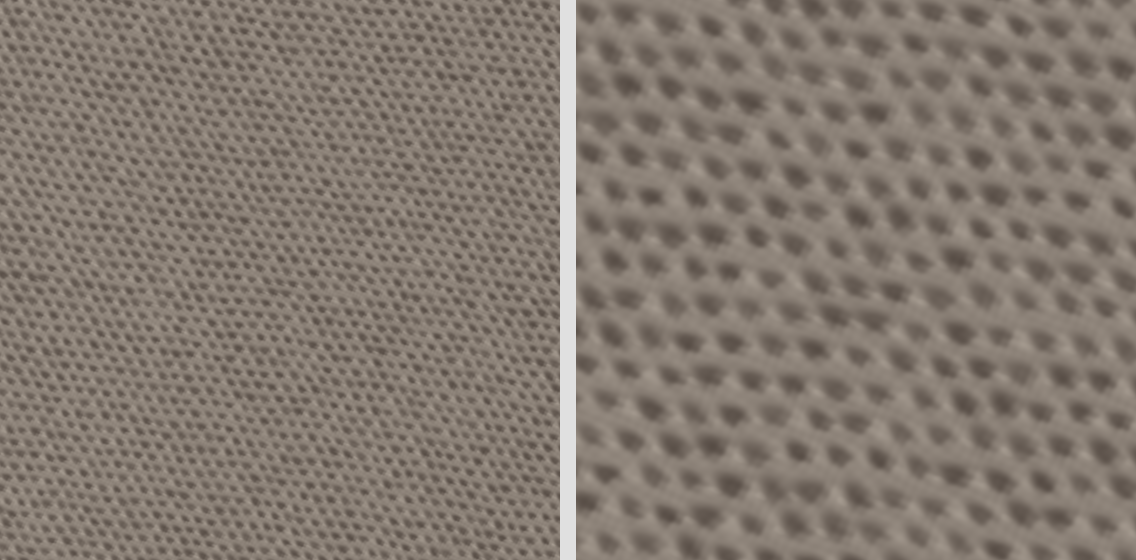
Left, the full canvas; right, a detail of the centre.
Give the GLSL for this texture, as a Shadertoy shader.

```glsl
// Taupe woven cloth: a skewed lattice of dark pits between raised yarn crowns,
// about 40 across and 44 rows down. Each cell sums curved ellipses for pits,
// crowns and glints with hashed jitter; layered sines bend and fray the yarns.

vec2 hash22(vec2 p) {
    vec3 q = fract(vec3(p.xyx) * vec3(0.1031, 0.1030, 0.0973));
    q += dot(q, q.yzx + 33.33);
    return fract((q.xx + q.yz) * q.zy);
}

// Soft ellipse, tilted down to the right and bowed like a comma
float softSpot(vec2 d, vec2 radius, float tilt, float bow) {
    float c = cos(tilt), s = sin(tilt);
    d = vec2(c * d.x + s * d.y, c * d.y - s * d.x) / radius;
    d.y += bow * d.x * d.x;
    return exp(-pow(dot(d, d), 1.5));
}

// Slow drift of the threads
vec2 bend(vec2 p) {
    return 0.4 * vec2(sin(p.y * 0.07 + 0.8 * sin(p.x * 0.05)),
                      sin(p.x * 0.06 + p.y * 0.035 + 1.7))
         + 0.12 * vec2(sin(p.y * 0.41 + p.x * 0.13), sin(p.x * 0.37 - p.y * 0.17));
}

// Fine irregular fibres along the yarns
float fibres(vec2 p) {
    float f = sin(p.x * 4.3 - p.y * 7.1 + 2.0 * sin(p.y * 0.9 + p.x * 0.4));
    f += 0.7 * sin(p.x * 7.3 + p.y * 5.2 + 2.0 * sin(p.x * 1.3 - p.y * 0.6));
    return f * 0.5;
}

// Broad uneven shading
float cloudy(vec2 p) {
    return sin(p.x * 0.11 + 1.5 * sin(p.y * 0.08))
         + 0.8 * sin(p.y * 0.23 - p.x * 0.14 + 1.2 * sin(p.x * 0.19));
}

void mainImage(out vec4 fragColor, in vec2 fragCoord) {
    // Hundredths of the canvas, y pointing down
    vec2 p = 100.0 * fragCoord / iResolution.xy;
    p.y = 100.0 - p.y;

    // Columns: step to the next pit in a row, step to the next row
    mat2 weave = mat2(2.46, 0.3, 1.2, 2.26);
    vec2 cloth = p + bend(p);
    vec2 cell = floor(inverse(weave) * cloth);
    float fray = fibres(cloth);

    // Pits, crowns and glints from the surrounding cells
    float pit = 0.0, crown = 0.0, glint = 0.0;
    for (int j = -1; j <= 2; j++) {
        for (int i = -1; i <= 2; i++) {
            vec2 id = cell + vec2(i, j);
            vec2 rnd = hash22(id + 200.0);
            vec2 vary = hash22(id + 471.0);
            vec2 d = cloth - weave * id - (rnd - 0.5) * vec2(0.5, 0.35);
            d += 0.08 * fray;
            vec2 size = vec2(1.0, 0.65) * mix(0.85, 1.15, vary.y);
            float tilt = 0.4 + 0.5 * (rnd.x - 0.5);
            pit += mix(0.65, 1.0, vary.x) * softSpot(d, size, tilt, 0.3);
            crown += mix(0.5, 1.0, rnd.y) * softSpot(d + vec2(1.23, 0.1), vec2(0.95, 0.5), 0.65, 0.0);
            glint += vary.y * softSpot(d + vec2(0.9, -0.25), vec2(0.42, 0.2), 0.5, 0.0);
        }
    }

    // Yarn tone from pits, crowns, fibres and shading
    float tone = 0.88 - 0.92 * pit + 0.3 * crown + 0.2 * glint;
    tone += 0.07 * fray + 0.01 * cloudy(p) - 0.0005 * (p.x - 50.0);

    vec3 shadow = vec3(0.36, 0.32, 0.29);
    vec3 yarn = vec3(0.585, 0.545, 0.505);
    fragColor = vec4(mix(shadow, yarn, clamp(tone, -0.1, 1.25)), 1.0);
}
```
